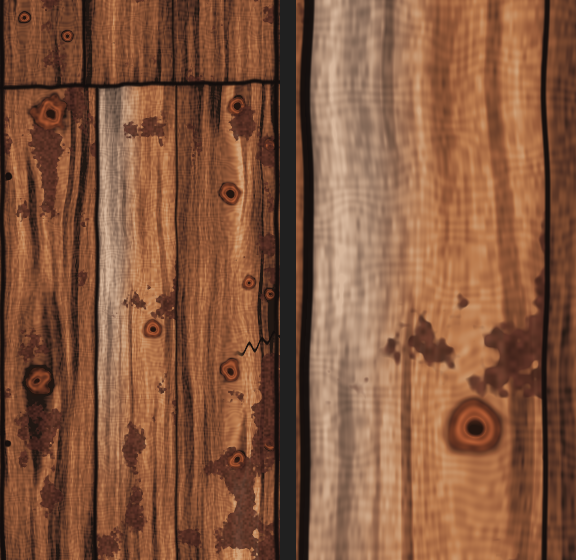
Left, the full canvas; right, a detail of the centre.
This texture is drawn by a Shadertoy shader. Its source:

```glsl
// Weathered wooden boards: three long planks below a tilted butt joint, three above.
// Stretched noise makes the grain, which bends around knots placed by formula;
// a tone value is then coloured by a brown ramp, with old red paint and dark gaps on top.

float hash(vec2 p) {
    return fract(sin(dot(p, vec2(127.1, 311.7))) * 43758.5453);
}

float noise(vec2 p) {
    vec2 i = floor(p), f = fract(p);
    f = f * f * (3.0 - 2.0 * f);
    return mix(mix(hash(i), hash(i + vec2(1, 0)), f.x),
               mix(hash(i + vec2(0, 1)), hash(i + vec2(1, 1)), f.x), f.y);
}

float fbm(vec2 p) {
    float sum = 0.0, amp = 0.5;
    for (int i = 0; i < 5; i++) {
        sum += amp * noise(p);
        p = p * 2.03 + 17.3;
        amp *= 0.5;
    }
    return sum;
}

// Brown ramp from near black to pale tan
vec3 woodColor(float tone) {
    vec3 c = mix(vec3(0.13, 0.09, 0.07), vec3(0.32, 0.19, 0.14), clamp(tone * 5.0, 0.0, 1.0));
    c = mix(c, vec3(0.47, 0.28, 0.18), clamp(tone * 5.0 - 1.0, 0.0, 1.0));
    c = mix(c, vec3(0.60, 0.36, 0.23), clamp(tone * 5.0 - 2.0, 0.0, 1.0));
    c = mix(c, vec3(0.74, 0.49, 0.31), clamp(tone * 5.0 - 3.0, 0.0, 1.0));
    return mix(c, vec3(0.81, 0.63, 0.47), clamp(tone * 5.0 - 4.0, 0.0, 1.0));
}

// Accumulates grain shift (x), body (y), darkness (z) and halo (w) of one knot
void addKnot(vec2 p, vec2 center, float r, inout vec4 knot) {
    vec2 d = p - center;
    float l = length(d) / r + 0.5 * (noise(p * 35.0) - 0.5);
    float bend = exp(-(d.x * d.x + 0.12 * d.y * d.y) / (4.0 * r * r));
    float rim = exp(-pow((l - 0.95) / 0.17, 2.0));
    float rings = 0.2 * (0.5 + 0.5 * sin(l * 19.0)) * smoothstep(1.0, 0.8, l);
    knot.x -= 0.8 * d.x * bend;
    knot.y = max(knot.y, smoothstep(1.05, 0.85, l));
    knot.z = max(knot.z, max(0.42 * rim + rings, 0.6 * smoothstep(0.42, 0.15, l)));
    knot.w = max(knot.w, bend);
}

void mainImage(out vec4 fragColor, in vec2 fragCoord) {
    vec2 p = fragCoord / iResolution.xy * vec2(1, 2);
    float aa = 1.5 / iResolution.x;

    // Board layout: butt joint and the seams of each row
    float wobble = 0.006 * (noise(vec2(p.y * 9.0, 3.0)) - 0.5);
    float joint = p.y - 1.686 - 0.024 * p.x - 0.008 * (noise(vec2(p.x * 22.0, 8.0)) - 0.5);
    bool upper = joint > 0.0;
    float x = p.x + wobble;
    float seam1 = upper ? 0.302 : 0.340 + 0.005 * p.y;
    float seam2 = upper ? 0.620 : 0.630;
    float column = step(seam1, x) + step(seam2, x);
    float seed = column * 7.7 + (upper ? 31.0 : 0.0);

    // Knots at regular spacing along each plank
    vec4 knot = vec4(0);
    float hole = 0.0;
    for (int i = 0; i < 5; i++) {
        float f = float(i), sway = sin(2.3 * f + 3.25);
        if (upper) {
            if (column < 0.5 && i < 2) addKnot(p, vec2(0.087 + 0.153 * f, 1.935 - 0.065 * f), 0.02, knot);
        } else if (column < 0.5 && i < 2) {
            addKnot(p, vec2(0.135 + 0.042 * f, 0.64 + 0.951 * f), 0.053 + 0.012 * f, knot);
            float d = length(p - vec2(0.027, 0.417 + 0.953 * f)) + 0.012 * (noise(p * 60.0) - 0.5);
            hole = max(hole, smoothstep(0.018, 0.010, d));
        } else if (column > 0.5 && column < 1.5 && i < 1) {
            addKnot(p, vec2(0.547, 0.823), 0.03, knot);
        } else if (column > 1.5) {
            addKnot(p, vec2(0.85 + 0.04 * sway, 0.36 + 0.315 * f), 0.033 - 0.008 * sway, knot);
            if (i < 3) addKnot(p, vec2(0.965, 0.42 + 0.53 * f), 0.026, knot);
        }
    }

    // Base tone of each plank
    float drift = fbm(vec2(p.x * 5.0 + seed, p.y * 1.6));
    float tone = 0.56;
    if (upper) tone = 0.50 - 0.08 * step(0.5, column) * step(column, 1.5);
    else if (column > 1.5) tone = 0.48 + 0.34 * exp(-pow((x - 0.80 - 0.12 * drift) / 0.05, 2.0));
    else if (column > 0.5) tone = 0.58 + 0.20 * smoothstep(0.2, 1.1, p.y);
    tone += 0.35 * (drift - 0.48);

    // Grain: broad bands, fibres, saw ripples and dark streaks
    float g = x + knot.x + 0.025 * (noise(vec2(seed, p.y * 2.2)) - 0.5) + seed;
    tone += 0.60 * (fbm(vec2(g * 28.0, p.y * 1.5)) - 0.48);
    tone += 0.28 * (noise(vec2(g * 110.0, p.y * 5.0)) - 0.5);
    tone += 0.24 * (noise(vec2(g * 230.0, p.y * 60.0)) - 0.5);
    tone += 0.03 * sin(p.y * 420.0 + 12.0 * noise(p * 25.0));
    float streak = smoothstep(0.62, 0.82, noise(vec2(g * 48.0, p.y * 2.4 + 5.0)));
    tone -= streak * (0.28 + 0.35 * knot.w);
    tone = mix(tone, 0.58 + 0.25 * (noise(p * 90.0) - 0.5), 0.75 * knot.y) - knot.z;

    // Shade toward the gaps
    float side = min(min(abs(x - seam1), abs(x - seam2)), min(abs(x - 0.008), abs(x - 0.988)));
    tone -= 0.30 * exp(-side / 0.010) + 0.25 * exp(-abs(joint) / 0.015);
    vec3 color = woodColor(tone);
    color = mix(color, color * vec3(1.15, 0.82, 0.65), 0.5 * knot.y);

    // Silvered strip on the middle plank
    float silver = smoothstep(0.50, 0.40, x + 0.08 * (drift - 0.5)) * smoothstep(0.1, 1.0, p.y);
    if (!upper && column > 0.5) color = mix(color, vec3(dot(color, vec3(0.45, 0.45, 0.2))) * vec3(1.16, 1.02, 0.91), 0.7 * silver);

    // Flaking dark red paint, densest at the lower right
    float cover = 0.20 * smoothstep(0.72, 1.0, x) * smoothstep(1.0, 0.2, p.y) + 0.10 * knot.w * (1.0 - knot.y);
    float paint = smoothstep(0.60, 0.66, fbm(p * vec2(11.0, 8.0) + seed) + cover + 0.10 * (noise(p * 110.0) - 0.5) - 0.03);
    color = mix(color, vec3(0.29, 0.15, 0.12) * (0.7 + 0.6 * noise(p * 130.0)), 0.8 * paint);

    // Crack, holes, seams and joint
    float crack = abs(p.y - 0.72 - 0.6 * (x - 0.83) - 0.05 * (noise(vec2(x * 45.0, 2.0)) - 0.5));
    float gap = smoothstep(0.005 + aa, 0.002, crack) * smoothstep(0.82, 0.88, x);
    float halfWidth = x < 0.1 || x > 0.9 ? 0.008 : (x < 0.5 ? 0.006 : 0.003);
    gap = max(max(gap, hole), smoothstep(halfWidth + aa, halfWidth - aa, side));
    gap = max(gap, smoothstep(0.007 + aa, 0.007 - aa, abs(joint)));
    color = mix(color, vec3(0.07, 0.05, 0.045), 0.95 * gap);
    fragColor = vec4(clamp(color, 0.0, 1.0), 1.0);
}
```
